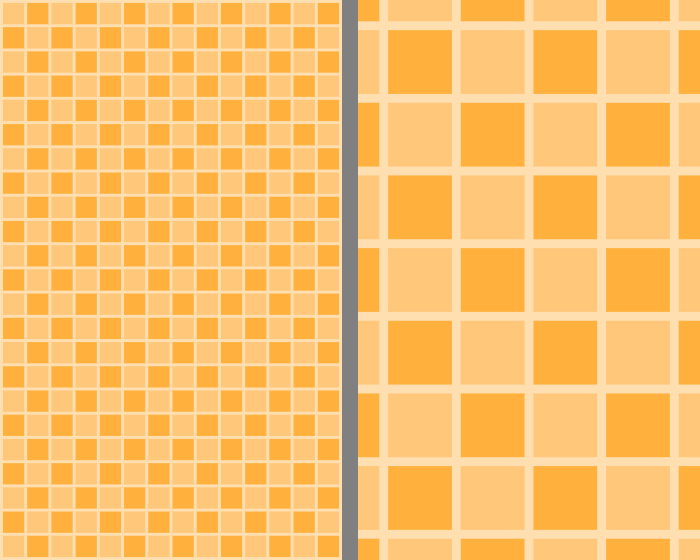
Left: the whole. Right: its middle third, enlarged.
A Shadertoy shader for this pattern:

```glsl
// Checkerboard of amber and pale orange square tiles, 14 across and 23 down,
// parted by thin cream grout that also frames the canvas.
// Each tile is a box distance inside a repeated cell, coloured by cell parity.

// Signed distance to an axis-aligned box centred on the origin.
float boxDistance(vec2 p, vec2 halfSize) {
    vec2 d = abs(p) - halfSize;
    return length(max(d, 0.0)) + min(max(d.x, d.y), 0.0);
}

void mainImage(out vec4 fragColor, in vec2 fragCoord) {
    // Canvas units: height is 1
    vec2 canvas = vec2(iResolution.x / iResolution.y, 1.0);
    vec2 p = fragCoord / iResolution.y;
    float pixel = 1.0 / iResolution.y;

    // Grid of cells, inset by half a grout line so the border is full width
    float grout = 0.0053;
    vec2 pitch = (canvas - grout) / vec2(14.0, 23.0);
    vec2 grid = (p - 0.5 * grout) / pitch;
    vec2 cell = floor(grid);
    vec2 local = (fract(grid) - 0.5) * pitch;

    // Alternate tile colours, starting pale at the lower left
    float parity = mod(cell.x + cell.y, 2.0);
    vec3 pale = vec3(1.0, 0.78, 0.48);
    vec3 amber = vec3(1.0, 0.69, 0.24);
    vec3 cream = vec3(1.0, 0.87, 0.69);
    vec3 tile = mix(pale, amber, parity);

    // Tile over grout with a one-pixel soft edge
    float dist = boxDistance(local, 0.5 * (pitch - grout));
    float coverage = clamp(0.5 - dist / pixel, 0.0, 1.0);
    fragColor = vec4(mix(cream, tile, coverage), 1.0);
}
```
